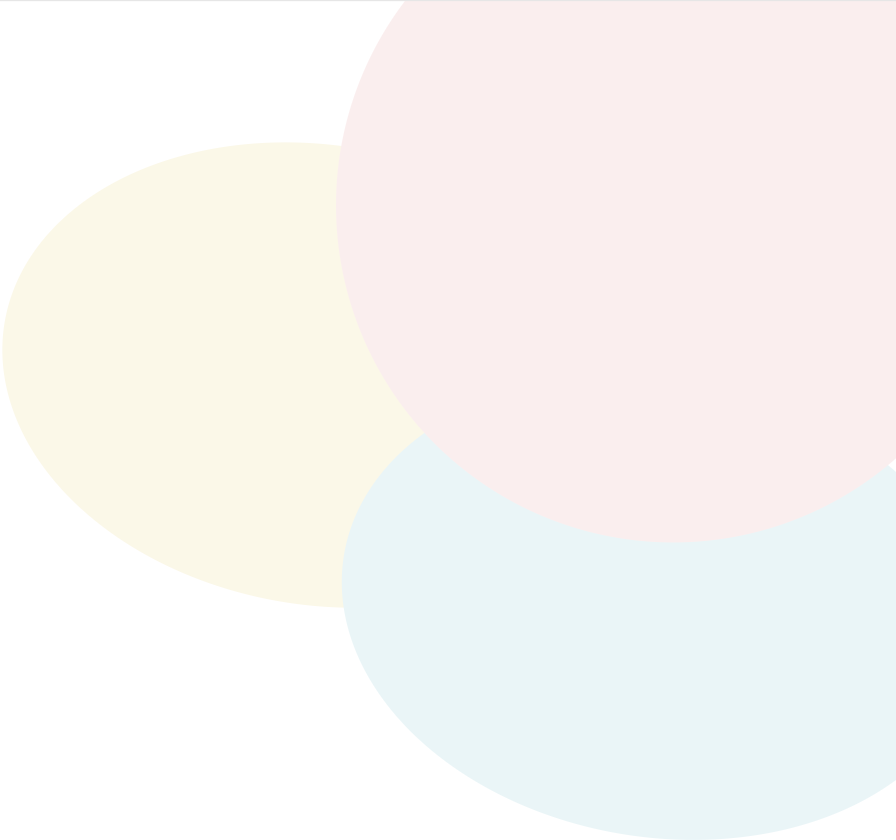
Give the GLSL for this background, as a Shadertoy shader.

```glsl
// Three flat pastel blobs overlapping on white: two equal tilted ellipses and
// a large circle in front, below a hairline rule along the top edge.
// Each blob is a distance function turned into antialiased coverage.

// Approximate signed distance to an axis-aligned ellipse.
float ellipseDistance(vec2 p, vec2 radii) {
    float k = length(p / radii);
    float slope = length(p / (radii * radii));
    return k * (k - 1.0) / max(slope, 1e-4);
}

vec2 rotate(vec2 p, float angle) {
    float c = cos(angle), s = sin(angle);
    return vec2(c * p.x - s * p.y, s * p.x + c * p.y);
}

// Ellipse with its long axis dipping slightly to the right.
float tiltedBlob(vec2 p) {
    return ellipseDistance(rotate(p, 0.165), vec2(0.3803, 0.2736));
}

// One-pixel-wide soft edge, with distance in canvas heights.
float coverage(float dist) {
    return clamp(0.5 - dist * iResolution.y, 0.0, 1.0);
}

void mainImage(out vec4 fragColor, in vec2 fragCoord) {
    vec2 p = fragCoord / iResolution.y;

    vec3 cream = vec3(0.984, 0.971, 0.910);
    vec3 paleBlue = vec3(0.917, 0.961, 0.969);
    vec3 blush = vec3(0.982, 0.935, 0.935);
    vec3 ruleGrey = vec3(0.90);

    // Blobs from back to front
    vec3 color = vec3(1.0);
    color = mix(color, cream, coverage(tiltedBlob(p - vec2(0.3806, 0.5535))));
    color = mix(color, paleBlue, coverage(tiltedBlob(p - vec2(0.7847, 0.2771))));
    color = mix(color, blush, coverage(length(p - vec2(0.8014, 0.7556)) - 0.4014));

    // Hairline along the top edge
    color = mix(color, ruleGrey, coverage(0.9986 - p.y));

    fragColor = vec4(color, 1.0);
}
```
